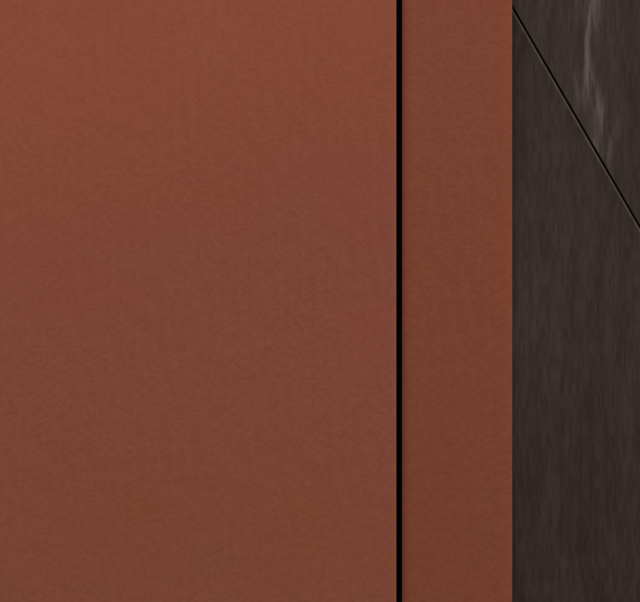
A WebGL 2 fragment shader for this texture:

```glsl
#version 300 es
precision highp float;
// Terracotta panels with a dark vertical seam, beside a mitred dark wood board.

#define GAP_LEFT 0.6195
#define GAP_RIGHT 0.6280
#define PANEL_EDGE 0.8005
#define MITRE_TOP 0.989
#define MITRE_SLOPE 1.834
#define MITRE_WIDTH 0.0016
#define PAINT_GRAIN 0.030
#define WOOD_GRAIN 0.050

uniform vec2 u_resolution;
out vec4 outColor;

float hash(vec2 p) {
    return fract(sin(dot(p, vec2(127.1, 311.7))) * 43758.5453);
}

float noise(vec2 p) {
    vec2 i = floor(p), f = fract(p);
    f = f * f * (3.0 - 2.0 * f);
    return mix(mix(hash(i), hash(i + vec2(1, 0)), f.x),
               mix(hash(i + vec2(0, 1)), hash(i + vec2(1, 1)), f.x), f.y);
}

float fbm(vec2 p) {
    float sum = 0.0, amp = 0.5;
    for (int i = 0; i < 4; i++) {
        sum += amp * noise(p);
        p = p * 2.03 + 17.3;
        amp *= 0.5;
    }
    return sum / 0.9375;
}

// Antialiased step from 0 to 1 across an edge
float edge(float d, float aa) {
    return smoothstep(-aa, aa, d);
}

vec3 paintedPanel(vec2 uv) {
    // Broad light: warm at the top left, browner toward the bottom
    vec3 warm = vec3(0.525, 0.285, 0.215);
    vec3 middle = vec3(0.485, 0.268, 0.208);
    vec3 low = vec3(0.468, 0.262, 0.195);
    vec3 face = mix(low, middle, smoothstep(0.0, 0.5, uv.y));
    face = mix(face, warm, smoothstep(0.5, 1.1, uv.y - 0.25 * uv.x + 0.1));

    // Narrow strip: slightly darker and more saturated
    vec3 strip = mix(vec3(0.445, 0.240, 0.175), vec3(0.480, 0.263, 0.198), uv.y);
    strip += 0.018 * smoothstep(0.780, PANEL_EDGE, uv.x) * vec3(1.0, 0.3, 0.1);
    vec3 color = mix(face, strip, step(GAP_RIGHT, uv.x));

    // Fine plaster grain with soft mottling
    float grain = fbm(uv * vec2(190.0, 210.0)) - 0.5;
    float mottle = fbm(uv * vec2(9.0, 12.0)) - 0.5;
    color += PAINT_GRAIN * grain * vec3(1.6, 1.2, 1.1);
    color += 0.018 * mottle * vec3(0.4, -0.4, -0.6);

    // Warm rim left of the seam, soft shadow on its right
    color += vec3(0.030, 0.008, 0.0) * smoothstep(0.610, GAP_LEFT, uv.x) * step(uv.x, GAP_LEFT);
    float shade = exp(-max(uv.x - GAP_RIGHT, 0.0) * 250.0) * step(GAP_RIGHT, uv.x);
    return color * (1.0 - 0.32 * shade);
}

vec3 woodBoard(vec2 uv, float mitre, float aa) {
    float upper = edge(mitre, aa);
    vec3 color = mix(vec3(0.200, 0.163, 0.143), vec3(0.222, 0.187, 0.172), upper);

    // Vertical fibres, fine and broad
    float fine = fbm(vec2(uv.x * 260.0, uv.y * 45.0)) - 0.5;
    float broad = fbm(vec2(uv.x * 45.0 + 2.0 * noise(uv * 6.0), uv.y * 4.0)) - 0.5;
    color += WOOD_GRAIN * (fine * 1.3 + broad) * vec3(1.0, 0.95, 0.92);

    // Pale wandering figure on the upper board
    float centre = 0.925 + 0.10 * (0.9 - uv.y) + 0.03 * (noise(vec2(uv.y * 14.0, 3.0)) - 0.5);
    float figure = exp(-pow((uv.x - centre) / 0.020, 2.0));
    figure *= smoothstep(0.30, 0.75, fbm(vec2(uv.x * 110.0, uv.y * 11.0)));
    color += 0.14 * upper * figure * vec3(1.0, 0.93, 0.92);

    // Lower board is paler near its middle height
    color += 0.020 * (1.0 - upper) * exp(-pow((uv.y - 0.5) / 0.3, 2.0));

    // Mitre joint: thin highlight above a dark groove
    color += 0.09 * exp(-pow((mitre + 0.0035) / 0.0016, 2.0));
    float groove = 1.0 - edge(abs(mitre) - MITRE_WIDTH, aa);
    color = mix(color, vec3(0.035, 0.025, 0.022), groove);

    // Contact shadow beside the panel
    return color * (1.0 - 0.28 * exp(-max(uv.x - PANEL_EDGE, 0.0) * 130.0));
}

void main() {
    vec2 uv = gl_FragCoord.xy / u_resolution;
    vec2 aa = 0.75 / u_resolution;
    float aspect = u_resolution.x / u_resolution.y;

    // Signed distance to the mitre, in canvas heights
    float slope = MITRE_SLOPE / aspect;
    float mitre = (uv.y - MITRE_TOP + MITRE_SLOPE * (uv.x - PANEL_EDGE)) / sqrt(1.0 + slope * slope);

    vec3 color = paintedPanel(uv);
    float seam = edge(uv.x - GAP_LEFT, aa.x) * (1.0 - edge(uv.x - GAP_RIGHT, aa.x));
    color = mix(color, vec3(0.015, 0.008, 0.006), seam);
    color = mix(color, woodBoard(uv, mitre, aa.y), edge(uv.x - PANEL_EDGE, aa.x));
    outColor = vec4(clamp(color, 0.0, 1.0), 1.0);
}
```
